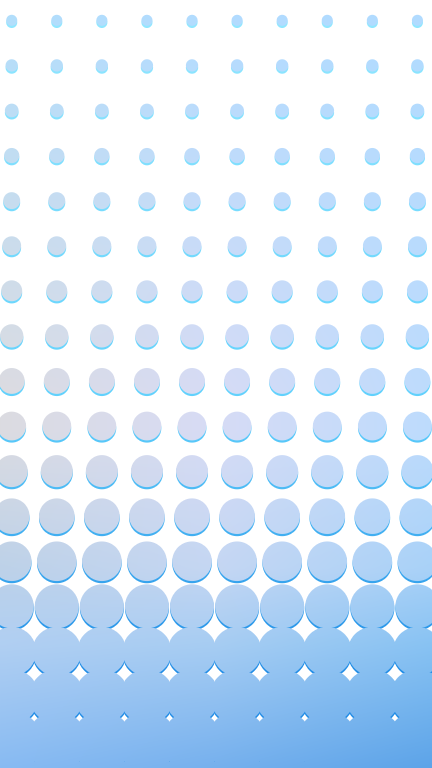
A WebGL 2 fragment shader for this pattern:

```glsl
#version 300 es
precision highp float;

uniform vec2 u_resolution;
out vec4 fragColor;

// Lengths are fractions of the canvas width, measured from the top left.
const float PITCH = 0.10435;
const vec2 FIRST_CENTER = vec2(0.0271, 0.0470);
const float FIRST_RADIUS = 0.01275;
const float ROW_GROWTH = 1.1125;
const float RIM_DROP = 0.0051;

// Distance to the nearest disc of a grid whose rows grow downwards.
float discGrid(vec2 p, vec2 firstCenter) {
    vec2 cell = floor((p - firstCenter) / PITCH + 0.5);
    float nearest = 1e3;
    for (int j = -1; j <= 1; j++) {
        for (int i = -1; i <= 1; i++) {
            vec2 id = cell + vec2(i, j);
            float radius = FIRST_RADIUS * pow(ROW_GROWTH, id.y);
            nearest = min(nearest, length(p - firstCenter - id * PITCH) - radius);
        }
    }
    return nearest;
}

float coverage(float dist, float pixel) {
    return clamp(0.5 - dist / pixel, 0.0, 1.0);
}

// Horizontal blend through left, middle and right colours.
vec3 threeWay(float x, vec3 left, vec3 middle, vec3 right) {
    return x < 0.5 ? mix(left, middle, x * 2.0) : mix(middle, right, x * 2.0 - 1.0);
}

float ramp(float start, float end, float v) {
    return clamp((v - start) / (end - start), 0.0, 1.0);
}

// Pale blue at the top, grey and lilac in the middle, deep blue below.
vec3 faceColor(vec2 uv) {
    vec3 sky = threeWay(uv.x, vec3(0.69, 0.87, 0.99), vec3(0.69, 0.86, 1.0), vec3(0.69, 0.86, 1.0));
    vec3 haze = threeWay(uv.x, vec3(0.86, 0.86, 0.88), vec3(0.84, 0.86, 0.96), vec3(0.74, 0.86, 0.99));
    vec3 dusk = threeWay(uv.x, vec3(0.74, 0.82, 0.91), vec3(0.77, 0.84, 0.95), vec3(0.66, 0.82, 0.97));
    vec3 water = threeWay(uv.x, vec3(0.69, 0.81, 0.95), vec3(0.65, 0.80, 0.95), vec3(0.53, 0.76, 0.95));
    vec3 deep = threeWay(uv.x, vec3(0.53, 0.73, 0.95), vec3(0.46, 0.69, 0.93), vec3(0.36, 0.64, 0.91));
    vec3 color = mix(sky, haze, ramp(0.0, 0.51, uv.y));
    color = mix(color, dusk, ramp(0.56, 0.74, uv.y));
    color = mix(color, water, ramp(0.74, 0.84, uv.y));
    return mix(color, deep, ramp(0.84, 1.0, uv.y));
}

// Rims run from light cyan to saturated blue.
vec3 rimColor(float y) {
    vec3 color = mix(vec3(0.58, 0.91, 1.0), vec3(0.38, 0.82, 0.99), ramp(0.0, 0.52, y));
    return mix(color, vec3(0.13, 0.55, 0.90), ramp(0.52, 0.88, y));
}

void main() {
    vec2 uv = gl_FragCoord.xy / u_resolution;
    uv.y = 1.0 - uv.y;
    vec2 p = uv * vec2(1.0, u_resolution.y / u_resolution.x);
    float pixel = 1.0 / u_resolution.x;

    // Lowered rim discs first, then every face on top.
    float rim = coverage(discGrid(p, FIRST_CENTER + vec2(0.0, RIM_DROP)), pixel);
    float face = coverage(discGrid(p, FIRST_CENTER), pixel);
    vec3 color = mix(vec3(1.0), rimColor(uv.y), rim);
    color = mix(color, faceColor(uv), face);
    fragColor = vec4(color, 1.0);
}
```
